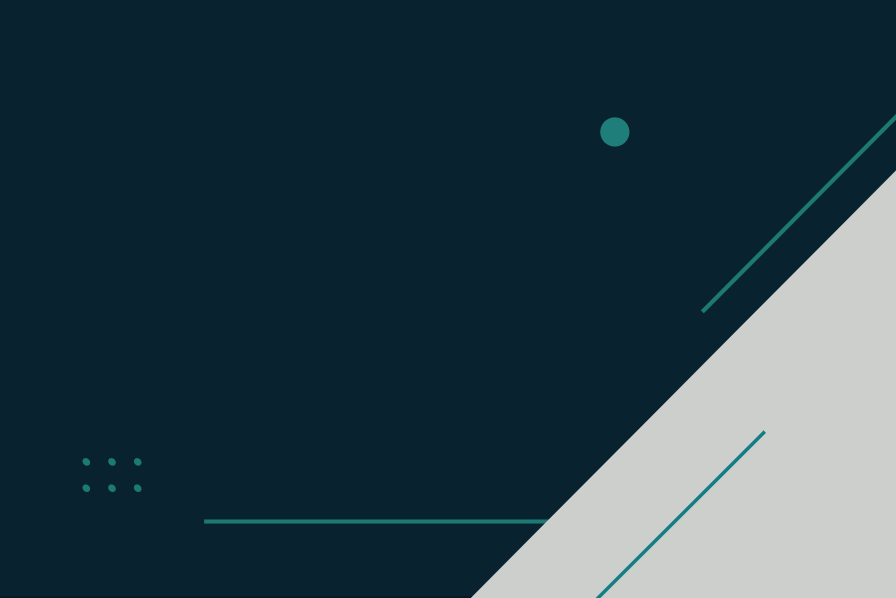
Reproduce this background procedurally as a WebGL 1 fragment shader.

```glsl
precision mediump float;
// Flat geometric backdrop: a navy field cut by a pale diagonal panel,
// with thin teal strokes, one disc and a small grid of dots.
// Shapes are signed distances in units of the canvas height (3:2 frame).
uniform vec2 u_resolution;

// Antialiased coverage of a signed distance
float coverage(float dist) {
  return clamp(0.5 - dist * u_resolution.y, 0.0, 1.0);
}

// Signed distance to a straight stroke with square-cut ends
float stroke(vec2 p, vec2 a, vec2 b, float halfWidth) {
  vec2 along = normalize(b - a);
  vec2 q = p - 0.5 * (a + b);
  float side = abs(dot(q, vec2(-along.y, along.x))) - halfWidth;
  float ends = abs(dot(q, along)) - 0.5 * length(b - a);
  return max(side, ends);
}

// Signed distance to a 3 by 2 grid of slightly tilted oval dots
float dotGrid(vec2 p) {
  vec2 spacing = vec2(0.043, 0.044);
  vec2 q = p - vec2(0.1445, 0.1836);
  vec2 cell = clamp(floor(q / spacing + 0.5), vec2(0.0), vec2(2.0, 1.0));
  q -= cell * spacing;
  vec2 tilted = vec2(q.x - q.y, q.x + q.y) * 0.7071;
  return length(tilted * vec2(0.92, 1.1)) - 0.0063;
}

void main() {
  vec2 p = gl_FragCoord.xy / u_resolution * vec2(1.5, 1.0);
  vec3 teal = vec3(0.11, 0.48, 0.45);

  // Navy field with a faint dark rim at the bottom
  vec3 color = vec3(0.035, 0.133, 0.190);
  color = mix(color, vec3(0.015, 0.075, 0.14), 0.7 * coverage(p.y - 0.003));

  // Teal accents on the field
  float disc = length(p - vec2(1.0293, 0.7793)) - 0.0244;
  color = mix(color, vec3(0.12, 0.49, 0.48), coverage(disc));
  color = mix(color, teal, coverage(dotGrid(p)));
  float baseline = stroke(p, vec2(0.3418, 0.1279), vec2(1.0, 0.1279), 0.0034);
  color = mix(color, teal, coverage(baseline));
  float upper = stroke(p, vec2(1.1758, 0.4785), vec2(1.55, 0.855), 0.0035);
  color = mix(color, teal, coverage(upper));

  // Pale panel in the lower right corner, covering the baseline's end
  float panel = dot(p - vec2(0.788, 0.0), normalize(vec2(-0.715, 0.712)));
  color = mix(color, vec3(0.80, 0.81, 0.80), coverage(panel));

  // Stroke on the panel
  float lower = stroke(p, vec2(0.981, -0.02), vec2(1.2803, 0.2783), 0.0029);
  color = mix(color, vec3(0.07, 0.49, 0.51), coverage(lower));

  gl_FragColor = vec4(color, 1.0);
}
```
